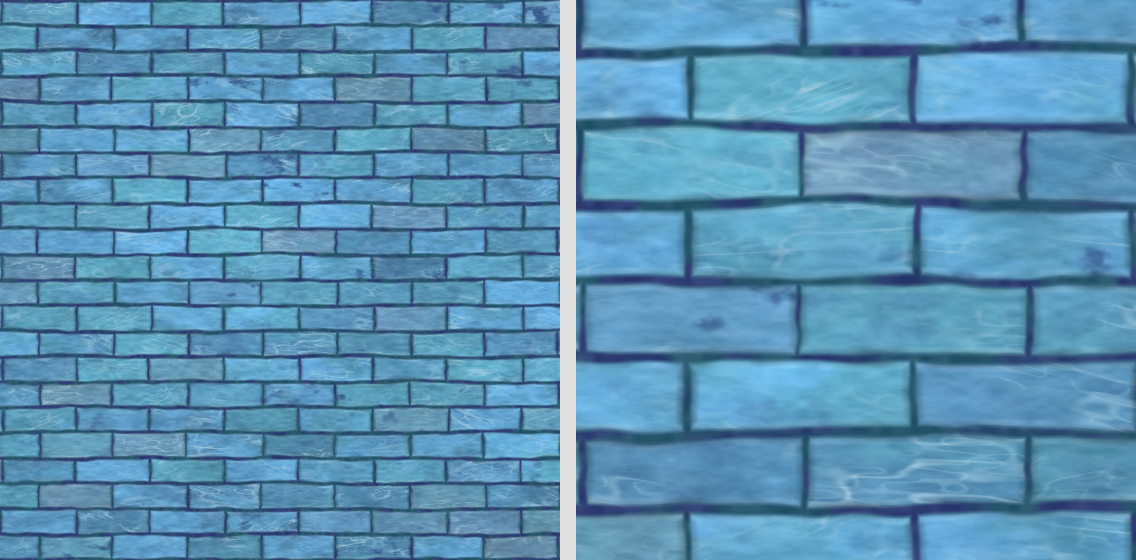
Left, the full canvas; right, a detail of the centre.
This texture is drawn by a Shadertoy shader. Its source:

```glsl
// Painted blue brick wall: 22 courses in running bond, about 7.5 bricks across.
// Slightly bent dark joints are distances to the nearest course line and upright
// joint; each brick gets its own tint, blotches, streaky grain and pale scratches.

float hash(vec2 p) {
    p = fract(p * vec2(0.1031, 0.1137));
    p += dot(p, p.yx + 33.33);
    return fract((p.x + p.y) * p.x * 17.0);
}

float noise(vec2 p) {
    vec2 i = floor(p), f = fract(p);
    f = f * f * (3.0 - 2.0 * f);
    return mix(mix(hash(i), hash(i + vec2(1, 0)), f.x),
               mix(hash(i + vec2(0, 1)), hash(i + vec2(1, 1)), f.x), f.y);
}

float fbm(vec2 p) {
    float sum = 0.0, amp = 0.5;
    for (int i = 0; i < 4; i++) {
        sum += amp * noise(p);
        p = p * 2.03 + 17.1;
        amp *= 0.5;
    }
    return sum / 0.9375;
}

// Thin wavy lines along the contours of stretched, tilted noise
float scratches(vec2 p, float tilt, float seed) {
    vec2 s = vec2(p.x + tilt * p.y, p.y - tilt * p.x);
    float n = noise(s * vec2(32.0, 140.0) + seed * 91.0);
    float fine = noise(s * vec2(60.0, 250.0) + seed * 57.0);
    return smoothstep(0.13, 0.0, abs(n - 0.5))
         + 0.6 * smoothstep(0.16, 0.0, abs(fine - 0.5));
}

void mainImage(out vec4 fragColor, in vec2 fragCoord) {
    vec2 uv = fragCoord / iResolution.xy;
    vec2 grid = vec2(7.53, 22.0);
    float soft = max(0.0016, 1.0 / iResolution.y);

    // Nearest course line, bent along its length
    float y = uv.y * grid.y;
    float line = floor(y + 0.5);
    float bend = 0.11 * (noise(vec2(uv.x * 8.0, line * 7.0 + 3.0)) - 0.5)
               + 0.05 * (noise(vec2(uv.x * 40.0, line * 5.0 + 60.0)) - 0.5);
    float dy = y - line - bend;
    float row = dy > 0.0 ? line : line - 1.0;

    // Nearest upright joint, shifted by half a brick on alternate courses
    float x = uv.x * grid.x - 0.02 - 0.5 * (1.0 - mod(row, 2.0));
    float joint = floor(x + 0.5);
    float dx = x - joint - 0.05 * (hash(vec2(joint + 40.0, row + 9.0)) - 0.5)
             - 0.015 * (noise(vec2(joint * 13.0 + 70.0, uv.y * 90.0)) - 0.5);
    vec2 brick = vec2(dx > 0.0 ? joint : joint - 1.0, row) + 20.0;

    // Distance to the joint edges, with uneven thickness
    float uneven = 0.65 + 0.7 * noise(uv * vec2(32.0, 44.0) + 5.0);
    vec2 gap = abs(vec2(dx, dy)) / grid - vec2(0.0020, 0.0025) * uneven;
    float edge = min(gap.x, gap.y);

    // Tint of each brick, with teal, bright and greyish ones
    float tone = hash(brick + 3.7);
    float grey = hash(brick * 1.7 + 11.3);
    float seed = hash(brick * 2.3 + 5.1);
    float patches = fbm(uv * vec2(22.0, 48.0) + seed * 40.0);
    vec3 color = mix(vec3(0.33, 0.54, 0.69), vec3(0.36, 0.64, 0.74),
                     smoothstep(0.2, 0.75, tone * 0.55 + patches * 0.45));
    color = mix(color, vec3(0.39, 0.65, 0.83),
                smoothstep(0.45, 0.72, 0.5 * patches + 0.5 * seed));
    color = mix(color, vec3(0.43, 0.53, 0.63),
                smoothstep(0.76, 1.0, grey) * (0.3 + 0.6 * patches));

    // Broad light and shade over the wall, from brick to brick and inside each
    float broad = 0.17 * (noise(uv * 4.5 + 2.0) - 0.5)
                + 0.10 * (hash(brick + 87.3) - 0.5)
                + 0.20 * (fbm(uv * vec2(16.0, 34.0) + seed * 9.0) - 0.5);
    color *= 1.0 + broad;

    // Dark stains, strongest on a few bricks
    float stain = fbm(uv * vec2(36.0, 60.0) + 31.0 + seed * 23.0);
    float stained = smoothstep(0.82, 1.0, hash(brick + 71.9));
    color = mix(color, vec3(0.22, 0.36, 0.55),
                smoothstep(0.57, 0.8, stain) * (0.2 + 0.75 * stained));

    // Streaky grain and pale scratches
    color += 0.15 * (fbm(uv * vec2(75.0, 210.0) + seed * 15.0) - 0.5);
    float worn = smoothstep(0.4, 0.75, noise(uv * vec2(22.0, 50.0) + seed * 63.0));
    float marks = scratches(uv, (hash(brick + 51.3) - 0.5) * 0.9, seed);
    color = mix(color, vec3(0.64, 0.80, 0.88),
                min(1.0, marks * worn * (0.16 + 0.4 * hash(brick + 29.4))));

    // Soft shade beside the joints, uneven along them, and a faint lower glint
    float shade = 0.10 + 0.22 * noise(uv * vec2(45.0, 60.0) + 90.0);
    color *= 1.0 - shade * smoothstep(0.006, 0.0, edge);
    float rim = smoothstep(0.0005, 0.002, gap.y) * smoothstep(0.006, 0.003, gap.y);
    color += 0.12 * rim * noise(uv * vec2(50.0, 70.0) + 8.0);

    // Mortar between violet navy and deep teal
    vec3 mortar = mix(vec3(0.18, 0.24, 0.45), vec3(0.15, 0.34, 0.42),
                      smoothstep(0.25, 0.75, noise(uv * vec2(42.0, 60.0) + 14.0)));
    mortar += 0.08 * (noise(uv * 170.0) - 0.5);
    color = mix(mortar, color, smoothstep(-soft, soft, edge));

    fragColor = vec4(clamp(color, 0.0, 1.0), 1.0);
}
```
